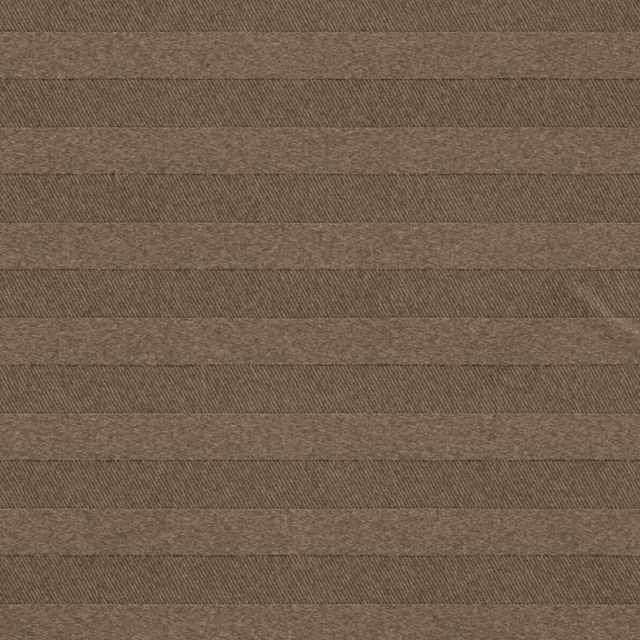
Give the GLSL for this texture, as a WebGL 1 fragment shader.

```glsl
precision highp float;
// Brown woven cloth with level stripes: steep twill bands alternate with smoother satin bands.
// Each weave is a slanted wave broken into short threads by noise; thin seams, soft shading
// and a few creases are added on top, and every pixel averages four samples.

uniform vec2 u_resolution;

const float TAU = 6.2831853;
const float STRIPE_PERIOD = 0.149;  // one twill band plus one satin band
const float TWILL_SHARE = 0.507;    // part of the period covered by twill
const float FIRST_TOP = 0.8763;     // upper edge of a twill band
const vec3 TWILL_COLOR = vec3(0.423, 0.356, 0.282);
const vec3 SATIN_COLOR = vec3(0.456, 0.386, 0.309);
const vec3 THREAD_TINT = vec3(1.03, 1.0, 0.95);

float hash(vec2 p) {
  vec3 q = fract(vec3(p.xyx) * 0.1031);
  q += dot(q, q.yzx + 33.33);
  return fract((q.x + q.y) * q.z);
}

// Smooth value noise, centred on zero.
float noise(vec2 p) {
  vec2 cell = floor(p);
  vec2 f = fract(p);
  f = f * f * (3.0 - 2.0 * f);
  float low = mix(hash(cell), hash(cell + vec2(1.0, 0.0)), f.x);
  float high = mix(hash(cell + vec2(0.0, 1.0)), hash(cell + 1.0), f.x);
  return mix(low, high, f.y) - 0.5;
}

float cloudNoise(vec2 p) {
  float sum = 0.0;
  float amplitude = 0.5;
  for (int i = 0; i < 3; i++) {
    sum += amplitude * noise(p);
    p = p * 2.1 + 7.3;
    amplitude *= 0.5;
  }
  return sum;
}

// Slanted threads: waves gives the count along each axis, and noise
// stretched along the slant breaks them into short dashes.
float weave(vec2 p, vec2 waves, float waviness, float breakup) {
  float across = dot(p, waves) + waviness * noise(p * 45.0);
  float along = dot(p, vec2(-waves.y, waves.x));
  float dash = noise(vec2(across * 2.0, along * 0.75) + 300.0);
  return sin(TAU * across) * (1.0 + 0.8 * dash) + breakup * dash;
}

// Soft line, strongest on its axis.
float softLine(float d, float width) {
  return exp(-d * d / (width * width));
}

// Ridge along a segment, fading towards both ends.
float crease(vec2 p, vec2 a, vec2 b, float width) {
  vec2 along = b - a;
  float h = clamp(dot(p - a, along) / dot(along, along), 0.0, 1.0);
  float fade = smoothstep(0.0, 0.25, h) * smoothstep(1.0, 0.75, h);
  return fade * softLine(length(p - a - h * along), width);
}

float creaseLight(vec2 p) {
  vec2 q = p + 0.012 * vec2(noise(p * 18.0), noise(p * 18.0 + 40.0));
  float light = 0.065 * crease(q, vec2(0.87, 0.575), vec2(1.04, 0.445), 0.006);
  light -= 0.025 * crease(q, vec2(0.85, 0.565), vec2(1.02, 0.43), 0.014);
  light -= 0.020 * crease(q, vec2(0.71, 0.35), vec2(0.90, 0.58), 0.020);
  light += 0.015 * crease(q, vec2(0.67, 0.73), vec2(0.79, 0.60), 0.012);
  light += 0.040 * crease(q, vec2(0.845, 0.226), vec2(0.925, 0.224), 0.003);
  return light;
}

vec3 cloth(vec2 p) {
  // Place within the stripe period, measured downwards in canvas units.
  float wobble = 0.0012 * noise(vec2(p.x * 14.0, floor(p.y * 13.4)));
  float down = mod(FIRST_TOP - p.y + wobble, STRIPE_PERIOD);
  float topGap = min(down, STRIPE_PERIOD - down);
  float lowGap = down - TWILL_SHARE * STRIPE_PERIOD;
  float satin = smoothstep(-0.0012, 0.0012, lowGap) * smoothstep(0.0, 0.0012, STRIPE_PERIOD - down);

  // Two weaves with their own thread slant; the satin grain runs level.
  float twill = 0.056 * weave(p, vec2(168.0, 92.0), 0.3, 1.3);
  float smoothWeave = 0.014 * weave(p, vec2(70.0, 186.0), 0.9, 2.5);
  smoothWeave += 0.09 * noise(p * vec2(190.0, 430.0) + 70.0);
  float grain = 0.12 * noise(p * 490.0);
  float thread = mix(twill, smoothWeave, satin) + grain;

  // Pale flecks where single threads float over the satin.
  float fleck = smoothstep(0.28, 0.42, noise(p * vec2(150.0, 370.0) + 90.0));
  thread += 0.055 * fleck * satin;

  // Seams: dotted dark line above the twill, a dark and pale stitched pair below it.
  float dots = clamp(0.9 + 2.0 * noise(vec2(p.x * 260.0, floor(p.y * 13.4))), 0.2, 1.6);
  float seam = -0.085 * softLine(topGap, 0.0013);
  seam -= 0.045 * softLine(lowGap + 0.0018, 0.0011);
  seam += 0.040 * softLine(lowGap - 0.0010, 0.0012);

  // Uneven dye, slight falloff and creases.
  float shade = 0.028 * cloudNoise(p * vec2(4.0, 6.0)) + 0.010 * (p.y - 0.5);
  shade += 0.003 - 0.020 * dot(p - 0.5, p - 0.5);
  shade += creaseLight(p);
  float speck = softLine(length(p - vec2(0.325, 0.898)), 0.003);

  vec3 base = mix(TWILL_COLOR, SATIN_COLOR, satin);
  return base + (thread + seam * dots + shade - 0.10 * speck) * THREAD_TINT;
}

void main() {
  vec3 color = vec3(0.0);
  for (int i = 0; i < 4; i++) {
    vec2 offset = vec2(mod(float(i), 2.0), floor(float(i) / 2.0)) * 0.5 - 0.25;
    color += 0.25 * cloth((gl_FragCoord.xy + offset) / u_resolution);
  }
  gl_FragColor = vec4(clamp(color, 0.0, 1.0), 1.0);
}
```
